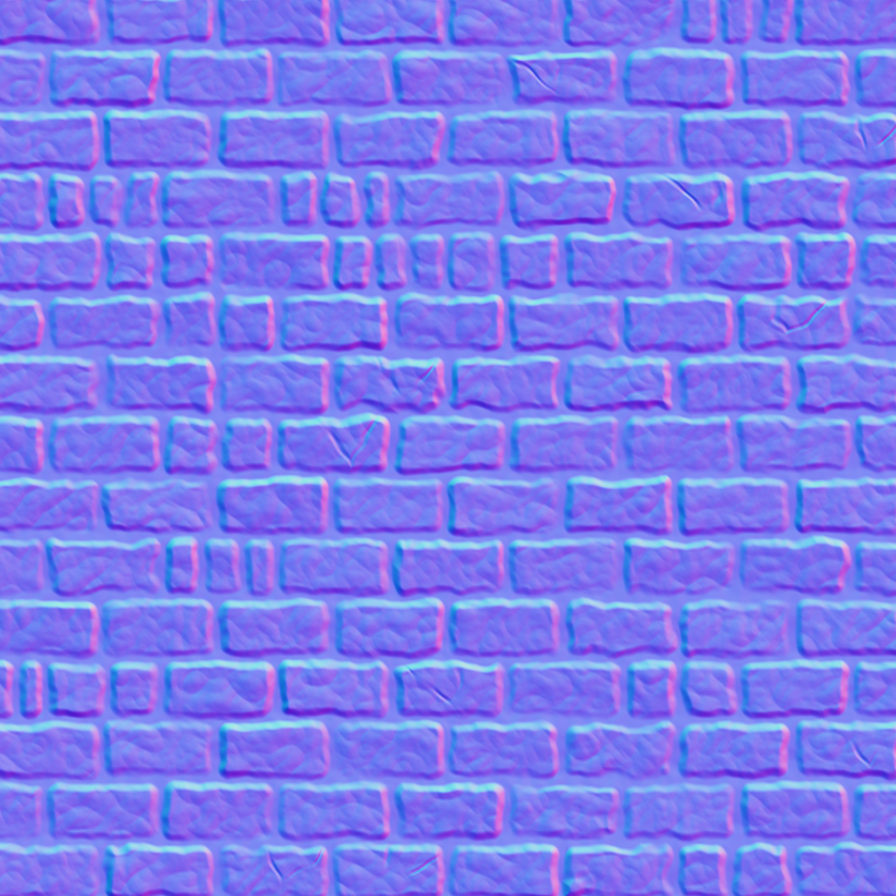
Give the GLSL for this texture map, as a three.js fragment shader.

```glsl
varying vec2 vUv;

vec2 hash2(vec2 p) {
  p = vec2(dot(p, vec2(127.1, 311.7)), dot(p, vec2(269.5, 183.3)));
  return fract(sin(p) * 43758.55);
}

float gradientNoise(vec2 p) {
  vec2 i = floor(p), f = fract(p);
  vec2 u = f * f * f * (f * (f * 6.0 - 15.0) + 10.0);
  vec2 e = vec2(0.0, 1.0);
  float a = dot(hash2(i) * 2.0 - 1.0, f);
  float b = dot(hash2(i + e.yx) * 2.0 - 1.0, f - e.yx);
  float c = dot(hash2(i + e) * 2.0 - 1.0, f - e);
  float d = dot(hash2(i + 1.0) * 2.0 - 1.0, f - 1.0);
  return mix(mix(a, b, u.x), mix(c, d, u.x), u.y);
}

float roundBox(vec2 q, vec2 halfSize, float radius) {
  return length(max(abs(q) - halfSize + radius, 0.0)) - radius;
}

// Wall height; one unit is one course
float wallHeight(vec2 p) {
  p += 0.09 * vec2(gradientNoise(p * 1.1), gradientNoise(p * 1.1 + 40.0));
  float row = floor(p.y);
  float x = p.x / 1.885 + 0.12 + 0.48 * mod(row, 2.0);
  vec2 cell = vec2(floor(x), row);
  float along = fract(x);

  // Some bricks are cut into two or three stones
  vec2 pick = hash2(cell + 3.7);
  float left = 0.0, right = 1.0;
  if (pick.x < 0.12) {
    float cutA = 0.43 + 0.16 * pick.y, cutB = cutA;
    if (pick.x < 0.035) {
      cutA = 0.36;
      cutB = 0.66 + 0.1 * pick.y;
    }
    if (along < cutA) right = cutA;
    else if (along < cutB) { left = cutA; right = cutB; }
    else left = cutB;
  }
  vec2 id = cell + vec2(left, 0.0);
  vec2 shape = hash2(id + 11.3), lean = hash2(id + 27.1) - 0.5;

  // Worn, uneven outline that always ends inside its own cell
  vec2 q = vec2((along - 0.5 * (left + right)) * 1.885, fract(p.y) - 0.5);
  vec2 cellHalf = vec2(0.9425 * (right - left), 0.5);
  vec2 s = p + 17.0 * shape;
  float d = roundBox(q, cellHalf - 0.032 - 0.02 * shape, 0.17);
  d += (0.07 + 0.13 * shape.y * shape.y) * (gradientNoise(s * 2.3) + 0.12);
  d += 0.035 * gradientNoise(s * 5.5);
  vec2 rim = abs(q) - cellHalf;
  d = max(d, max(rim.x, rim.y) + 0.02);
  float stone = smoothstep(0.02, -0.125, d);

  // Hewn face with broad facets and a lean of its own
  float face = 0.032 + 0.05 * shape.x;
  face += dot(q, vec2(0.09 * lean.x, 0.07 + 0.1 * lean.y));
  face += 0.075 * abs(gradientNoise(s * vec2(1.7, 2.1)));
  face += 0.03 * abs(gradientNoise(s * 3.4 + 9.0));
  face += 0.008 * gradientNoise(s * 7.0);
  face += 0.002 * gradientNoise(s * 15.0);

  // Forked, broken cracks in a few stones
  if (pick.x > 0.91) {
    float fork = abs(q.x + 1.6 * (pick.y - 0.5) * q.y - 0.8 * lean.x);
    fork += 0.2 * gradientNoise(s * 2.7) - 0.7 * (q.y + 0.25);
    float depth = 0.03 * smoothstep(-0.2, 0.2, gradientNoise(s * 1.9 + 5.0));
    face -= depth * (1.0 - smoothstep(0.0, 0.07, abs(fork)));
  }

  // Lightly sloped mortar
  float mortar = 0.01 * gradientNoise(p * 5.0) - 0.014 * sin(6.2832 * p.y);
  return mix(mortar, face, stone);
}

void main() {
  vec2 p = vUv * 14.67 + vec2(0.0, 0.12);
  vec2 e = vec2(0.027, 0.0);
  vec2 slope = vec2(wallHeight(p + e.xy) - wallHeight(p - e.xy),
                    wallHeight(p + e.yx) - wallHeight(p - e.yx)) / 0.054;
  vec3 normal = normalize(vec3(-slope, 1.0));
  vec3 color = vec3(0.49, 0.49, 0.71) + vec3(0.5, 0.5, 0.24) * normal;
  // Upward edges are paler, downward edges deeper
  gl_FragColor = vec4(color + vec3(0.13, 0.0, 0.08) * normal.y, 1.0);
}
```
